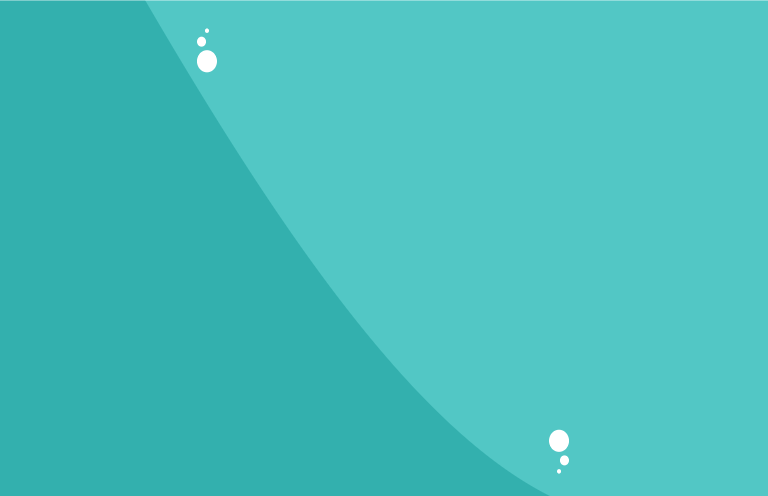
Reproduce this background procedurally as a WebGL 2 fragment shader.

```glsl
#version 300 es
precision highp float;
// A flat two-tone teal backdrop: a darker area under a falling cubic curve,
// with two mirrored trails of shrinking white bubbles.
// All positions are fractions of the canvas, measured from the lower left.

uniform vec2 u_resolution;
out vec4 fragColor;

const vec3 LIGHT_TEAL = vec3(0.322, 0.780, 0.773);
const vec3 DEEP_TEAL = vec3(0.200, 0.690, 0.682);
const vec3 WHITE = vec3(1.0);

// Turns a signed distance into smooth coverage about one pixel wide.
float coverage(float dist, float pixel) {
    return clamp(0.5 - dist / pixel, 0.0, 1.0);
}

// Height and slope of the falling edge, which spans x = start .. end.
vec2 slopeEdge(float x, float start, float end) {
    float t = min((x - start) / (end - start), 1.2);
    float height = (1.0 - t) * (1.0 - t * (0.402 + 0.188 * t));
    float slope = -1.402 + t * (0.428 + 0.564 * t);
    return vec2(height, slope / (end - start));
}

// Approximate signed distance to an upright ellipse.
float ellipseDistance(vec2 offset, vec2 radius) {
    return (length(offset / radius) - 1.0) * radius.y;
}

// Three bubbles, each smaller and closer to the next, in a slight zigzag.
float bubbleTrail(vec2 p, vec2 base, vec2 radius, float pixel) {
    float mask = 0.0;
    for (int i = 0; i < 3; i++) {
        float n = float(i);
        vec2 shift = vec2(-0.0071 * mod(n, 2.0), 0.0898 * (1.0 - pow(0.56, n)));
        float dist = ellipseDistance(p - base - shift, radius * pow(0.45, n));
        mask = max(mask, coverage(dist, pixel));
    }
    return mask;
}

void main() {
    vec2 uv = gl_FragCoord.xy / u_resolution;
    vec2 pixel = 1.0 / u_resolution;

    // Dark area below the curve
    vec2 edge = slopeEdge(uv.x, 0.1888, 0.716);
    float edgeWidth = length(vec2(edge.y * pixel.x, pixel.y));
    vec3 color = mix(LIGHT_TEAL, DEEP_TEAL, coverage(uv.y - edge.x, edgeWidth));

    // Bubble trails, repeated by a half turn about the center
    vec2 q = uv - vec2(0.4987, 0.4939);
    q *= q.y < 0.0 ? -1.0 : 1.0;
    float bubbles = bubbleTrail(q, vec2(-0.2292, 0.3826), vec2(0.0130, 0.0223), pixel.y);
    color = mix(color, WHITE, bubbles);

    // Faint pale rim along the top
    float rim = coverage(0.9985 - uv.y, pixel.y);
    color = mix(color, WHITE, 0.5 * rim);

    fragColor = vec4(color, 1.0);
}
```
